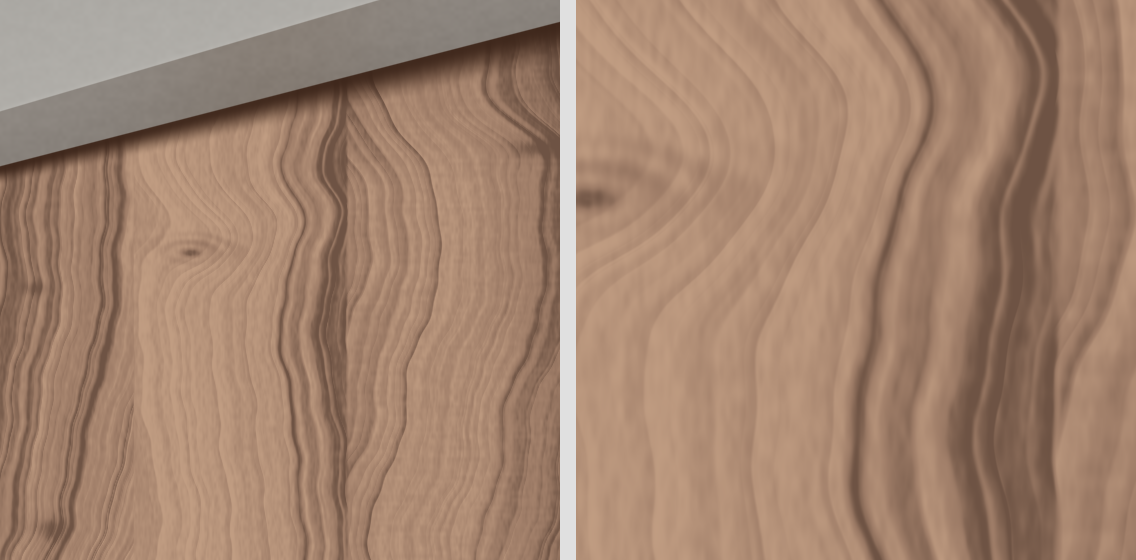
Left, the full canvas; right, a detail of the centre.
This texture is drawn by a three.js fragment shader. Its source:

```glsl
// Three walnut boards with flowing grain below a slanted grey plaster ledge.
varying vec2 vUv;

const vec3 WOOD_LIGHT = vec3(0.755, 0.615, 0.510);
const vec3 WOOD_MID = vec3(0.625, 0.492, 0.408);
const vec3 WOOD_DARK = vec3(0.430, 0.325, 0.265);
const vec3 SHADOW = vec3(0.235, 0.145, 0.100);
const vec3 LEDGE_TOP = vec3(0.690, 0.680, 0.660);
const vec3 LEDGE_FRONT = vec3(0.535, 0.510, 0.485);
const vec2 TOP_EDGE = vec2(0.801, 0.294);    // height at the left, slope
const vec2 FRONT_EDGE = vec2(0.703, 0.258);
const float SEAM_LEFT = 0.239;
const float SEAM_RIGHT = 0.620;
const vec2 KNOT_MIDDLE = vec2(0.340, 0.548);
const vec2 KNOT_LEFT = vec2(0.090, 0.055);
const vec2 KNOT_SMALL = vec2(0.066, 0.485);
const vec2 KNOT_RIGHT = vec2(0.965, 0.735);
const float EDGE_BLUR = 0.0016;

float hash(vec2 p) {
  p = fract(p * vec2(0.1031, 0.1137));
  p += dot(p, p.yx + 33.33);
  return fract((p.x + p.y) * p.x * 17.3);
}

float valueNoise(vec2 p) {
  vec2 i = floor(p), f = fract(p);
  f = f * f * (3.0 - 2.0 * f);
  vec2 e = vec2(1.0, 0.0);
  return mix(mix(hash(i), hash(i + e), f.x),
             mix(hash(i + e.yx), hash(i + e.xx), f.x), f.y);
}

// Distance to the nearest scattered point
float cellular(vec2 p) {
  vec2 i = floor(p), f = fract(p);
  float nearest = 1.5;
  for (int y = -1; y <= 1; y++)
    for (int x = -1; x <= 1; x++) {
      vec2 c = vec2(float(x), float(y));
      vec2 point = vec2(hash(i + c), hash(i + c + 57.0));
      nearest = min(nearest, length(c + point - f));
    }
  return nearest;
}

float bump(float x, float centre, float width) {
  float d = (x - centre) / width;
  return exp(-d * d);
}

float blob(vec2 p, vec2 centre, vec2 size) {
  vec2 q = (p - centre) / size;
  return exp(-dot(q, q));
}

// Layered sines that make the grain waver
float waver(vec2 p) {
  return 0.0045 * sin(p.y * 23.0 + p.x * 9.0)
       + 0.0030 * sin(p.y * 43.0 - p.x * 19.0 + 1.0)
       + 0.0013 * sin(p.y * 91.0 + p.x * 37.0);
}

// Uneven growth rings: a slow darkening, then a crisp end
float rings(float s, float count) {
  float phase = s * count + 0.35 * sin(s * 41.0) + 0.25 * sin(s * 97.0 + 1.0);
  float f = fract(phase);
  float strength = hash(vec2(floor(phase) + 40.0, count));
  return strength * smoothstep(0.0, 0.85, f) * (1.0 - smoothstep(0.86, 1.0, f));
}

// Fine streaks that follow the grain
float streaks(float s, float y) {
  return 0.6 * valueNoise(vec2(s * 95.0, y * 3.0))
       + 0.4 * valueNoise(vec2(s * 230.0, y * 9.0)) - 0.5;
}

// Each board returns its darkness: 0 light, 0.5 middle, 1 dark
float leftBoard(vec2 p) {
  float sweep = 0.125 * pow(max(0.54 - p.y, 0.0) / 0.45, 1.5);
  float s = p.x + sweep * mix(0.5, 1.0, p.x / SEAM_LEFT) + waver(p);
  s -= 0.03 * blob(p, KNOT_LEFT, vec2(0.10, 0.04)) + 0.012 * blob(p, KNOT_SMALL, vec2(0.05, 0.03));
  float d = 0.26 + 0.42 * rings(s, 23.0) + 0.28 * rings(s, 67.0) + 0.38 * streaks(s, p.y);
  d += 0.20 * bump(s, 0.02, 0.03) + 0.42 * bump(s, 0.212, 0.007) + 0.12 * bump(s, 0.20, 0.03);
  d += 0.40 * blob(p, KNOT_LEFT, vec2(0.03, 0.022));
  return d + 0.28 * blob(p, KNOT_SMALL, vec2(0.022, 0.012));
}

float middleBoard(vec2 p) {
  float bend = 0.034 * bump(p.y, 0.615, 0.055) + 0.03 * smoothstep(0.70, 0.87, p.y)
             + 0.035 * (1.0 - smoothstep(0.08, 0.40, p.y));
  bend += 0.075 * blob(p, vec2(0.39, 0.56), vec2(0.10, 0.065));
  float s = p.x - bend + waver(p);
  float zone = smoothstep(0.45, 0.54, s);
  float d = 0.05 + (0.24 + 0.30 * zone) * rings(s, 21.0)
          + (0.10 + 0.30 * zone) * rings(s, 61.0) + (0.17 + 0.40 * zone) * streaks(s, p.y);
  d += 0.12 * smoothstep(0.33, 0.48, s) + 0.50 * bump(s, 0.507, 0.006);
  d += 0.32 * bump(s, 0.575, 0.022) + 0.28 * bump(s, 0.592, 0.006);
  // Knot with a tapering tail
  float halo = blob(p, KNOT_MIDDLE + vec2(0.02, 0.008), vec2(0.075, 0.025));
  float swirl = length((p - KNOT_MIDDLE) * vec2(1.0, 2.6) + waver(p.yx));
  d += halo * (0.24 + 0.12 * sin(swirl * 150.0));
  return d + 0.35 * blob(p, KNOT_MIDDLE, vec2(0.016, 0.006));
}

float rightBoard(vec2 p) {
  float bend = -0.11 * smoothstep(0.64, 0.88, p.y) - 0.11 * (1.0 - smoothstep(0.02, 0.55, p.y));
  bend += 0.010 * sin(p.y * 17.0 + p.x * 6.0);
  bend += 0.05 * blob(p, KNOT_RIGHT, vec2(0.12, 0.05));
  float s = p.x - bend + waver(p);
  float d = 0.20 + 0.40 * rings(s, 25.0) + 0.20 * rings(s, 57.0) + 0.20 * streaks(s, p.y);
  d += 0.36 * smoothstep(0.82, 1.02, p.x) + 0.16 * smoothstep(0.62, 0.90, p.y);
  d += 0.12 * (1.0 - smoothstep(0.62, 0.70, p.x));
  d += 0.06 * (valueNoise(p * vec2(28.0, 150.0)) - 0.5);
  return d + 0.32 * blob(p, KNOT_RIGHT, vec2(0.055, 0.014));
}

vec3 wood(vec2 p) {
  float d = mix(leftBoard(p), middleBoard(p), smoothstep(-EDGE_BLUR, EDGE_BLUR, p.x - SEAM_LEFT));
  d = mix(d, rightBoard(p), smoothstep(-0.004, 0.004, p.x - SEAM_RIGHT));
  // Pores and fibres
  d += 0.09 * (0.5 - cellular(p * vec2(170.0, 48.0)));
  d += 0.10 * (valueNoise(p * vec2(250.0, 90.0)) - 0.5);
  d = clamp(d, 0.0, 1.0);
  vec3 c = mix(WOOD_LIGHT, WOOD_MID, smoothstep(0.0, 0.55, d));
  return mix(c, WOOD_DARK, smoothstep(0.45, 1.0, d));
}

void main() {
  vec2 p = vUv;
  float aboveTop = p.y - TOP_EDGE.x - TOP_EDGE.y * p.x;
  float aboveFront = p.y - FRONT_EDGE.x - FRONT_EDGE.y * p.x;

  // Boards under the shadow of the ledge
  float reach = mix(0.036, 0.080, p.x);
  float shade = 1.0 - smoothstep(0.004, reach, -aboveFront);
  vec3 color = mix(wood(p), SHADOW, 0.95 * shade);

  // Plaster ledge
  float plaster = 0.016 * (cellular(p * vec2(30.0, 42.0)) - 0.5) + 0.014 * (valueNoise(p * 130.0) - 0.5);
  vec3 front = LEDGE_FRONT + plaster + 0.02 * smoothstep(0.0, 0.09, aboveFront);
  front -= vec3(0.02, 0.03, 0.038) * bump(p.x, 0.48, 0.22);
  vec3 top = LEDGE_TOP + plaster * 0.7 - 0.10 * max(aboveTop, 0.0);
  top += 0.02 * bump(aboveTop, 0.0, 0.006);
  color = mix(color, front, smoothstep(-EDGE_BLUR, EDGE_BLUR, aboveFront));
  color = mix(color, top, smoothstep(-EDGE_BLUR, EDGE_BLUR, aboveTop));
  gl_FragColor = vec4(color, 1.0);
}
```
